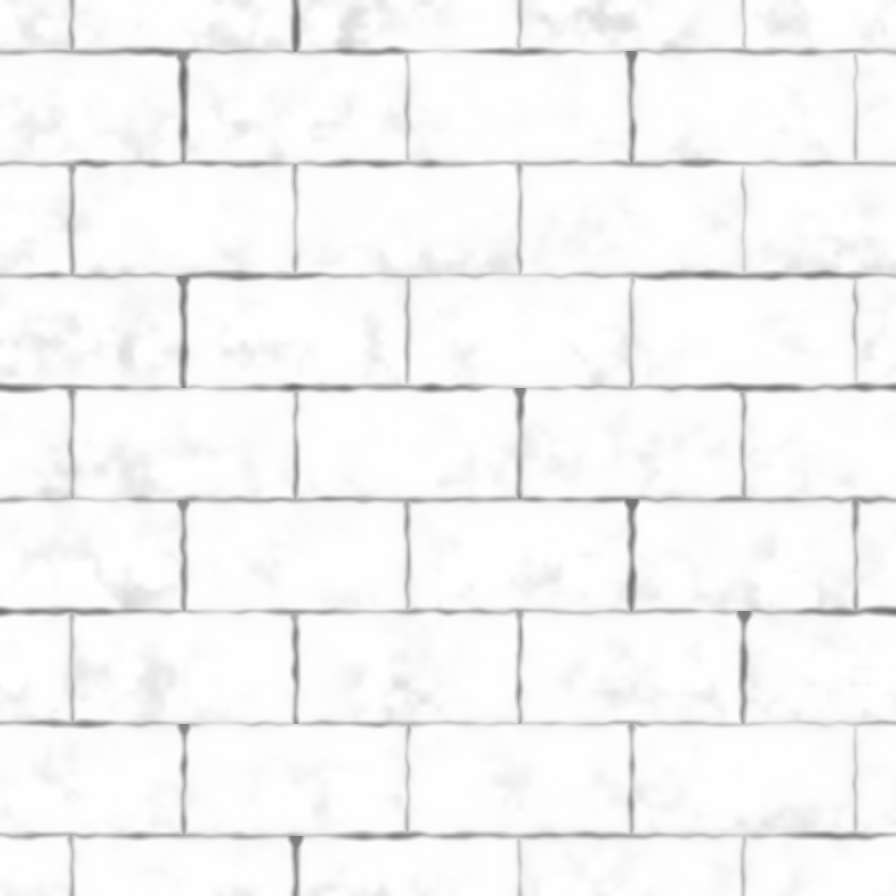
A WebGL 2 fragment shader for this texture map:

```glsl
#version 300 es
precision highp float;

uniform vec2 u_resolution;
out vec4 outColor;

const vec2 BRICKS = vec2(4.0, 8.0);       // repeats across and down
const vec2 GRID_SHIFT = vec2(0.32, 0.54); // joint position, in bricks
const vec3 BRICK_COLOR = vec3(0.995);
const vec3 JOINT_COLOR = vec3(0.41);
const float THIN = 0.0008;     // joint half widths
const float THICK = 0.0048;
const float SOFTNESS = 0.0042;
const float WOBBLE = 0.0028;
const float FLARE = 0.006;     // widening at the top of upright joints
const float HALO = 0.17;
const float HALO_WIDTH = 0.0055;
const float STAIN = 0.24;

float hash(vec2 p) {
    return fract(sin(dot(p, vec2(127.1, 311.7))) * 43758.5);
}

// Value noise that wraps after a whole number of cells
float noise(vec2 p, vec2 period, float seed) {
    vec2 i = floor(p);
    vec2 f = p - i;
    f = f * f * (3.0 - 2.0 * f);
    vec2 a = mod(i, period) + seed * 17.0;
    vec2 b = mod(i + 1.0, period) + seed * 17.0;
    return mix(mix(hash(a), hash(vec2(b.x, a.y)), f.x),
               mix(hash(vec2(a.x, b.y)), hash(b), f.x), f.y);
}

float canvasNoise(vec2 uv, float cells, float seed) {
    return noise(uv * cells, vec2(cells), seed);
}

float jointInk(float dist, float strength, float flare) {
    float halfWidth = mix(THIN, THICK, strength * strength) + flare;
    float soft = max(SOFTNESS, 1.0 / u_resolution.y);
    float line = 1.0 - smoothstep(halfWidth - soft, halfWidth + soft, dist);
    return line * mix(0.12, 1.0, strength);
}

// Small blotches made of three wrapped octaves
float stains(vec2 uv) {
    float n = 0.0;
    float weight = 0.5;
    float cells = 36.0;
    for (int k = 0; k < 3; k++) {
        n += weight * canvasNoise(uv, cells, 5.0 + float(k));
        weight *= 0.65;
        cells *= 1.75;
    }
    return smoothstep(0.44, 0.9, n);
}

void main() {
    vec2 uv = gl_FragCoord.xy / u_resolution;

    // Uneven brick edges
    vec2 ragged = vec2(canvasNoise(uv, 64.0, 1.0), canvasNoise(uv, 64.0, 2.0));
    vec2 p = (uv + WOBBLE * (ragged - 0.5)) * BRICKS - GRID_SHIFT;

    // Running bond
    float row = floor(p.y);
    p.x -= 0.5 * mod(row + 1.0, 2.0);
    vec2 local = fract(p);
    vec2 edge = min(local, 1.0 - local) / BRICKS;
    vec2 joint = mod(floor(p + 0.5), BRICKS);
    vec2 brick = mod(floor(p), BRICKS);

    // Level joints: dark stretches and faded gaps
    float stretch = noise(vec2(uv.x * 12.0, joint.y), vec2(12.0, BRICKS.y), 3.0);
    float grit = noise(vec2(uv.x * 52.0, joint.y), vec2(52.0, BRICKS.y), 4.0);
    float level = jointInk(edge.y, 0.68 * stretch + 0.32 * grit, 0.0);

    // Upright joints: own strength, wear along the height
    float own = hash(vec2(joint.x, brick.y) + 61.0);
    float wear = noise(vec2(joint.x, uv.y * 48.0), vec2(BRICKS.x, 48.0), 9.0);
    float strength = 0.1 + 0.5 * own + 0.4 * wear;
    float flare = FLARE * own * smoothstep(0.88, 1.0, local.y);
    float upright = jointInk(edge.x, strength, flare);

    // Grime gathers low on each brick
    float patches = smoothstep(0.1, 0.8, canvasNoise(uv, 16.0, 10.0));
    float low = mix(1.0, 0.15, smoothstep(0.15, 0.95, local.y));
    float grime = STAIN * stains(uv) * patches * low;
    grime *= mix(0.5, 1.0, hash(brick + 23.0));

    // Soft smudge along the joints
    float nearest = min(edge.x, edge.y);
    float smudge = canvasNoise(uv, 44.0, 11.0);
    grime += HALO * exp(-nearest / HALO_WIDTH) * smudge;

    float ink = max(level, upright);
    ink = clamp(ink + grime * (1.0 - ink), 0.0, 1.0);
    outColor = vec4(mix(BRICK_COLOR, JOINT_COLOR, ink), 1.0);
}
```
